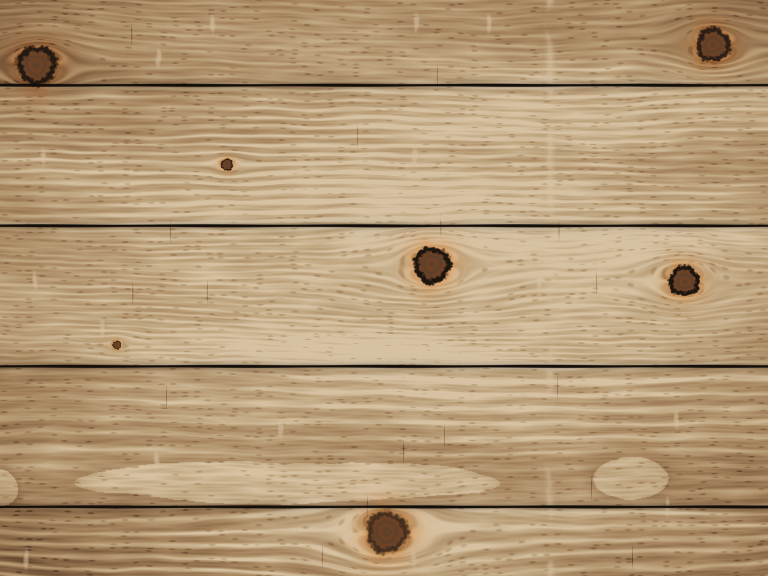
This texture is drawn by a Shadertoy shader. Its source:

```glsl
// Five weathered pine boards with dark seams, flowing grain, knots and scuffs.

const float PITCH = 0.244, FIRST_SEAM = 0.120;

const vec3 SOOT = vec3(0.11, 0.08, 0.06);
const vec3 UMBER = vec3(0.36, 0.25, 0.17);
const vec3 BROWN = vec3(0.53, 0.40, 0.27);
const vec3 TAN = vec3(0.65, 0.52, 0.37);
const vec3 STRAW = vec3(0.74, 0.64, 0.49);
const vec3 CREAM = vec3(0.84, 0.76, 0.64);
const vec3 RUST = vec3(0.44, 0.26, 0.14);
const vec3 AMBER = vec3(0.70, 0.50, 0.29);

// Per board, bottom to top: ring frequency, ring contrast, tone offset
const vec3 BOARDS[5] = vec3[5](vec3(52., .95, -.05), vec3(38., .75, -.10),
    vec3(92., .38, .30), vec3(62., .75, .25), vec3(74., .45, -.25));

// Knots: centre, radius, rim darkness
const vec4 KNOTS[7] = vec4[7](vec4(.064, .887, .032, .9), vec4(1.238, .922, .028, .8),
    vec4(.394, .714, .010, .7), vec4(.750, .540, .030, 1.), vec4(1.188, .512, .025, 1.),
    vec4(.203, .401, .007, .5), vec4(.672, .076, .035, .45));

// Pale heartwood ovals: centre, radii
const vec4 OVALS[3] = vec4[3](vec4(.50, .163, .37, .036),
    vec4(1.094, .168, .064, .038), vec4(.0, .155, .035, .033));

float hash(vec2 p) {
    vec3 q = fract(vec3(p.xyx) * 0.1031);
    q += dot(q, q.yzx + 33.33);
    return fract((q.x + q.y) * q.z);
}

// Layered, rotated sines, about -1 to 1
float waves(vec2 p, float seed) {
    float sum = 0., amp = 0.5;
    for (int i = 0; i < 5; i++) {
        sum += amp * sin(p.x + seed + 1.3 * sin(p.y * 0.9 + seed)) * cos(p.y + 2. * seed);
        p = mat2(1.6, 1.2, -1.2, 1.6) * p;
        amp *= 0.55;
    }
    return sum;
}

// Distance to the nearest jittered cell point
float cellular(vec2 p) {
    vec2 cell = floor(p), f = fract(p);
    float nearest = 2.;
    for (int y = -1; y <= 1; y++)
        for (int x = -1; x <= 1; x++) {
            vec2 o = vec2(x, y), id = cell + o;
            nearest = min(nearest, length(o + vec2(hash(id), hash(id + 57.)) - f));
        }
    return nearest;
}

// One soft elliptical mark in a random share of the grid cells
float flecks(vec2 p, vec2 grid, vec2 size, float share, float seed) {
    vec2 id = floor(p * grid) + seed;
    vec2 centre = 0.3 + 0.4 * vec2(hash(id + 3.), hash(id + 11.));
    float d = length((fract(p * grid) - centre) / size);
    return (1. - smoothstep(0.3, 1., d)) * step(1. - share, hash(id));
}

float boardIndex(float y) { return floor((y - FIRST_SEAM) / PITCH) + 1.; }

// Height of the grain line through p, parted around the knots of its board
float grainHeight(vec2 p, float board) {
    float y = p.y + 0.016 * waves(p * vec2(2.6, 7.), board * 4.7);
    for (int i = 0; i < 7; i++) {
        vec2 d = p - KNOTS[i].xy;
        float a = 1.8 * KNOTS[i].z * KNOTS[i].z;
        float same = step(abs(boardIndex(KNOTS[i].y) - board), 0.5);
        y -= same * d.y * a / (dot(d * vec2(0.6, 1.), d * vec2(0.6, 1.)) + 0.3 * a);
    }
    return y;
}

float ovalDistance(vec2 p) {
    float d = 9.;
    for (int i = 0; i < 3; i++) d = min(d, length((p - OVALS[i].xy) / OVALS[i].zw) - 1.);
    return d;
}

// Tone 0 to 4 runs from umber to cream
vec3 woodColor(float t) {
    vec3 c = mix(UMBER, BROWN, clamp(t, 0., 1.));
    c = mix(c, TAN, clamp(t - 1., 0., 1.));
    c = mix(c, STRAW, clamp(t - 2., 0., 1.));
    return mix(c, CREAM, clamp(t - 3., 0., 1.));
}

vec3 addKnot(vec3 color, vec2 p, vec4 knot, float seed) {
    vec2 d = p - knot.xy;
    float a = atan(d.y, d.x);
    float r = length(d) / knot.z;
    r /= 1. + 0.05 * sin(3. * a + seed) + 0.04 * sin(7. * a + 2. * seed);
    float ragged = 0.22 * (cellular(d / knot.z * 4. + seed) - 0.4);
    color = mix(color, color * AMBER * 1.45, 0.75 * exp(-2.2 * max(r - 1., 0.)));
    vec3 core = mix(RUST, UMBER, 0.5 + 0.4 * sin(r * 16. + 2. * waves(d / knot.z * 2., seed)));
    color = mix(color, core, 1. - smoothstep(0.9, 1.08, r + ragged));
    float rim = 1. - smoothstep(0.06, 0.24, abs(r - 0.93 + ragged));
    return mix(color, SOOT, rim * knot.w);
}

void mainImage(out vec4 fragColor, in vec2 fragCoord) {
    vec2 p = fragCoord / iResolution.y, uv = fragCoord / iResolution.xy - 0.5;
    float px = 1. / iResolution.y, board = boardIndex(p.y);
    vec3 style = BOARDS[int(clamp(board, 0., 4.))];
    vec2 g = vec2(p.x, grainHeight(p, board));

    // Blotches, rings and fibres
    float tone = 2.75 + style.z + 0.5 - 2.9 * dot(uv, uv);
    tone += 1.1 * waves(g * vec2(3., 15.), board * 9.1 + 1.);
    float ring = 0.5 + 0.5 * sin(6.2832 * g.y * style.x + 2.5 * waves(g * vec2(1.5, 22.), board));
    float contrast = style.y * (0.75 + 0.7 * waves(p * vec2(4., 9.), board + 5.));
    float oval = board == 1. ? ovalDistance(p + 0.006 * waves(p * 14., 2.)) : 9.;
    contrast *= smoothstep(-0.2, 0.9, oval);
    tone += 2. * contrast * (ring * ring - 0.375);
    tone += 0.6 * (1. - smoothstep(-0.08, 0.06, oval)) - 0.9 * exp(-2.5 * abs(oval)) * step(0., oval);
    tone += 1.1 * (cellular(g * vec2(11., 170.) + board * 31.) - 0.42);

    // Pores, cracks and pale scuffs
    tone -= 0.9 * flecks(g, vec2(48., 150.), vec2(0.4, 0.35), 0.22, 7.);
    tone -= 1.3 * flecks(p, vec2(15., 11.), vec2(0.025, 0.28), 0.09, 19.);
    float scuff = flecks(p + 0.003 * waves(p * 60., 1.), vec2(9., 13.), vec2(0.06, 0.3), 0.12, 43.);
    float column = exp(-pow((p.x - 0.955) / 0.007, 2.)) * smoothstep(0., 0.5, waves(p * vec2(30., 18.), 3.));
    vec3 color = woodColor(tone);
    color = mix(color, CREAM, 0.55 * max(scuff, column));

    for (int i = 0; i < 7; i++) color = addKnot(color, p, KNOTS[i], float(i) * 2.3);

    // Seams with a soft shadow
    float seam = abs(fract((p.y - FIRST_SEAM) / PITCH + 0.5) - 0.5) * PITCH;
    seam += 0.0004 * sin(p.x * 23. + board);
    color *= 1. - 0.35 * exp(-seam / 0.004);
    color = mix(SOOT * 0.7, color, smoothstep(0.0018 - 0.5 * px, 0.0018 + px, seam));
    fragColor = vec4(color, 1.);
}
```
